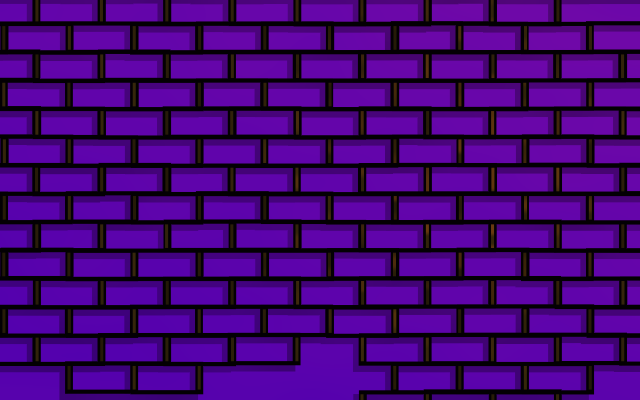
Reproduce this texture procedurally as a Shadertoy shader.

```glsl
// A purple brick wall in running bond with black mortar and brown joint strips.
// Each laid brick draws a slightly shifted frame; the union of frames is the
// mortar, and a thicker copy moved down and left is the shadow it casts.

const vec2 BRICK = vec2(0.1628, 0.0708);   // in canvas heights
const vec2 ORIGIN = vec2(0.0104, 0.0594);  // first joint, from the top left

float hash(vec2 p) {
    vec3 q = fract(p.xyx * vec3(0.1031, 0.1030, 0.0973));
    q += dot(q, q.yzx + 33.33);
    return fract((q.x + q.y) * q.z);
}

float noise(vec2 p) {
    vec2 i = floor(p), f = fract(p);
    f = f * f * (3.0 - 2.0 * f);
    return mix(mix(hash(i), hash(i + vec2(1, 0)), f.x),
               mix(hash(i + vec2(0, 1)), hash(i + vec2(1, 1)), f.x), f.y);
}

// Even rows are moved by half a brick
float rowShift(float row) {
    return mod(row, 2.0) < 0.5 ? 0.5 : 0.0;
}

// True where a brick is outlined; the wall is bare at the top right and the foot
bool laid(vec2 id) {
    if (id.y == 0.0) return id.x < 8.0;
    if (id.y == 12.0) return id.x != 4.0;
    if (id.y == 13.0) return id.x == 1.0 || id.x == 2.0 || abs(id.x - 7.0) < 1.5;
    if (id.y >= 14.0) return id.y == 14.0 && abs(id.x - 6.0) < 1.5;
    return true;
}

// Smooth coverage of a box, from the signed distances to its sides
float boxCover(vec2 d) {
    vec2 s = clamp(0.5 - d * iResolution.y, 0.0, 1.0);
    return s.x * s.y;
}

// Union of the outlines of the nearby bricks
float frames(vec2 p, vec2 halfWidth) {
    float cover = 0.0;
    float row = floor((p.y - ORIGIN.y) / BRICK.y) + 1.0;
    for (float j = -1.0; j <= 1.0; j++) {
        float shift = rowShift(row + j);
        float column = floor((p.x - ORIGIN.x) / BRICK.x - shift);
        for (float i = -1.0; i <= 1.0; i++) {
            vec2 id = vec2(column + i, row + j);
            if (!laid(id)) continue;
            vec2 jitter = vec2(hash(id + 20.0), hash(id + 57.0)) - 0.5;
            vec2 center = ORIGIN + BRICK * (id + vec2(shift + 0.5, -0.5)) + 0.003 * jitter;
            vec2 d = abs(p - center) - 0.5 * BRICK;
            cover = max(cover, boxCover(d - halfWidth) * (1.0 - boxCover(d + halfWidth)));
        }
    }
    return cover;
}

void mainImage(out vec4 fragColor, in vec2 fragCoord) {
    vec2 p = vec2(fragCoord.x, iResolution.y - fragCoord.y) / iResolution.y;

    // Paint: bluer at the lower left, redder at the upper right, faintly blotched
    float warmth = clamp(0.45 + 0.35 * (p.x - 0.8) - 0.75 * (p.y - 0.5), 0.0, 1.0);
    warmth += 0.2 * (noise(p * vec2(5.0, 9.0)) - 0.5);
    vec3 color = mix(vec3(0.335, 0.005, 0.68), vec3(0.43, 0.03, 0.66), warmth);

    // Shadow, then mortar
    float shadow = frames(p + vec2(0.0135, -0.0125), vec2(0.0104, 0.0083));
    color *= 1.0 - shadow * (0.26 + 0.08 * noise(p * 7.0 + 4.0));
    color = mix(color, vec3(0.01, 0.0, 0.012), frames(p, vec2(0.0098, 0.0052)));

    // Brown strip inside each upright joint, with uneven rust
    float row = floor((p.y - ORIGIN.y) / BRICK.y) + 1.0;
    float shift = rowShift(row);
    vec2 joint = vec2(round((p.x - ORIGIN.x) / BRICK.x - shift), row);
    if (laid(joint) || laid(joint - vec2(1, 0))) {
        vec2 center = ORIGIN + BRICK * (joint + vec2(shift, -0.5));
        center.x += 0.002 * (hash(joint + 91.0) - 0.5);
        float strip = boxCover(abs(p - center) - vec2(0.0038, 0.0295));
        float rust = smoothstep(0.6, 0.1, length(p - vec2(1.1, 0.45)));
        rust *= smoothstep(0.25, 0.75, noise(vec2(joint.x * 3.7, p.y * 35.0)));
        vec3 brown = mix(vec3(0.19, 0.135, 0.04), vec3(0.4, 0.22, 0.06), rust);
        color = mix(color, brown * (0.7 + 0.45 * hash(joint + 13.0)), strip);
    }

    fragColor = vec4(color, 1.0);
}
```
